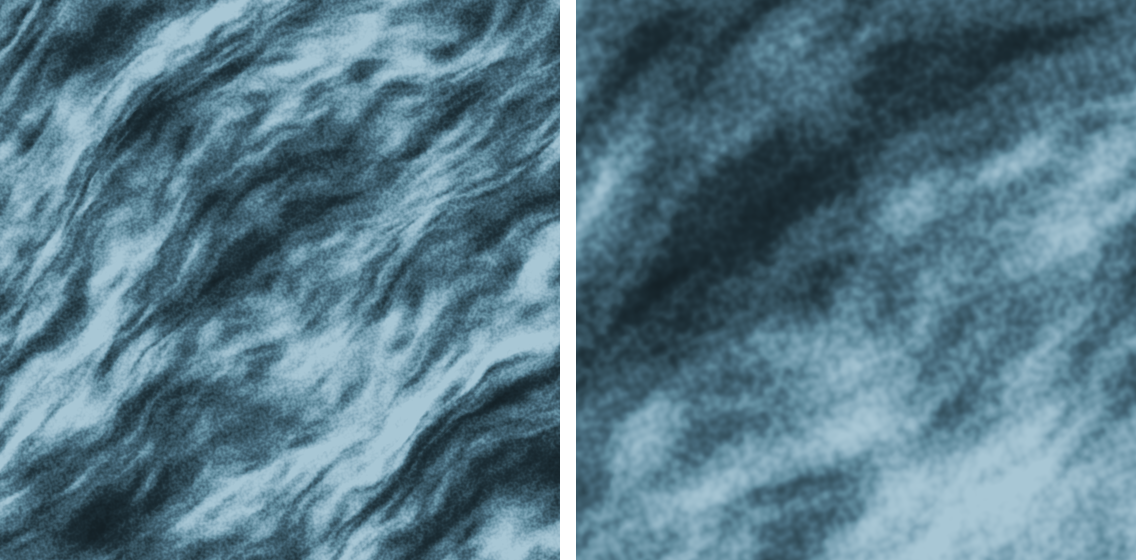
Left, the full canvas; right, a detail of the centre.
Write a Shadertoy shader that draws this texture.

```glsl
// Draws wind-combed, steel-blue fibrous strands flowing diagonally with dark hollows.

const float TAU = 6.28319;
const float FLOW_ANGLE = 0.73;
const float NOISE_GAIN = 4.7; // brings gradient noise to unit deviation

// Colour ramp from deep hollow to lit fibre, with the tonal rank of each stop
const vec3 RAMP[6] = vec3[6](
    vec3(0.10, 0.165, 0.195), vec3(0.20, 0.31, 0.36), vec3(0.28, 0.42, 0.49),
    vec3(0.38, 0.55, 0.62), vec3(0.51, 0.66, 0.73), vec3(0.66, 0.78, 0.835));
const float RANK[6] = float[6](0.03, 0.155, 0.335, 0.535, 0.755, 0.95);

vec2 gradientAt(vec2 cell) {
    float angle = TAU * fract(sin(dot(cell, vec2(127.1, 311.7))) * 43758.5);
    return vec2(cos(angle), sin(angle));
}

float gradientNoise(vec2 p) {
    vec2 cell = floor(p), f = fract(p);
    vec2 u = f * f * f * (f * (f * 6.0 - 15.0) + 10.0);
    vec2 e = vec2(1.0, 0.0);
    float low = mix(dot(gradientAt(cell), f),
                    dot(gradientAt(cell + e.xy), f - e.xy), u.x);
    float high = mix(dot(gradientAt(cell + e.yx), f - e.yx),
                     dot(gradientAt(cell + e.xx), f - e.xx), u.x);
    return NOISE_GAIN * mix(low, high, u.y);
}

vec2 rotate(vec2 p, float angle) {
    float c = cos(angle), s = sin(angle);
    return vec2(c * p.x + s * p.y, c * p.y - s * p.x);
}

// Noise stretched along the flow; tilt lets layers cross slightly
float streaks(vec2 p, float tilt, vec2 frequency, float seed) {
    return gradientNoise(rotate(p, tilt) * frequency + seed);
}

// Thin bright threads along the zero lines of the streak noise
float threads(vec2 p, float tilt, vec2 frequency, float seed) {
    return (0.78 - abs(streaks(p, tilt, frequency, seed))) * 1.6;
}

// Bends the straight flow into wandering, locally converging strands
vec2 bendFlow(vec2 p) {
    vec2 q = rotate(p, FLOW_ANGLE);
    q.y += 0.16 * p.x * p.x;
    q.y += 0.018 * gradientNoise(q * vec2(2.2, 3.0) + 5.3);
    q.y += 0.0065 * gradientNoise(q * vec2(6.0, 9.0) + 17.1);
    q.y += 0.0025 * gradientNoise(q * vec2(17.0, 26.0) + 31.7);
    return q;
}

// Sum of layers, roughly normal with zero mean and unit deviation
float fibreTone(vec2 p) {
    vec2 q = bendFlow(p);
    float broad = 0.52 * streaks(q, 0.05, vec2(1.9, 5.5), 8.4)
                + 0.36 * cos(8.4 * (q.y + 0.25));
    // Leaning the lookup on the broad tone sharpens one side of each hollow
    q.y += 0.014 * broad;
    float tufts = 0.50 * streaks(q, -0.08, vec2(3.8, 13.0), 23.6)
                + 0.20 * threads(q, 0.10, vec2(5.0, 18.0), 41.2);
    float strands = 0.34 * streaks(q, 0.09, vec2(8.0, 33.0), 57.9)
                  + 0.24 * threads(q, -0.12, vec2(9.0, 30.0), 63.5)
                  + 0.22 * streaks(q, -0.05, vec2(19.0, 62.0), 71.3);
    // Hollows hold less fine detail than lit areas
    float detail = mix(0.6, 1.15, smoothstep(-1.0, 0.5, broad + tufts));
    return broad + tufts + detail * strands;
}

float filmGrain(vec2 p) {
    return 0.11 * gradientNoise(p * 95.0 + 12.7)
         + 0.12 * gradientNoise(rotate(p, 0.4) * 190.0 + 3.1);
}

vec3 rampColour(float rank) {
    vec3 colour = RAMP[0] * mix(0.75, 1.0, smoothstep(0.0, RANK[0], rank));
    for (int i = 1; i < 6; i++) {
        float blend = clamp((rank - RANK[i - 1]) / (RANK[i] - RANK[i - 1]), 0.0, 1.0);
        colour += (RAMP[i] - RAMP[i - 1]) * blend;
    }
    return colour;
}

void mainImage(out vec4 fragColor, in vec2 fragCoord) {
    vec2 p = (fragCoord - 0.5 * iResolution.xy) / iResolution.y;
    float tone = fibreTone(p) + filmGrain(p);
    // The logistic curve turns the normal tone into an even rank
    float rank = 1.0 / (1.0 + exp(-1.7 * tone));
    fragColor = vec4(rampColour(rank), 1.0);
}
```
